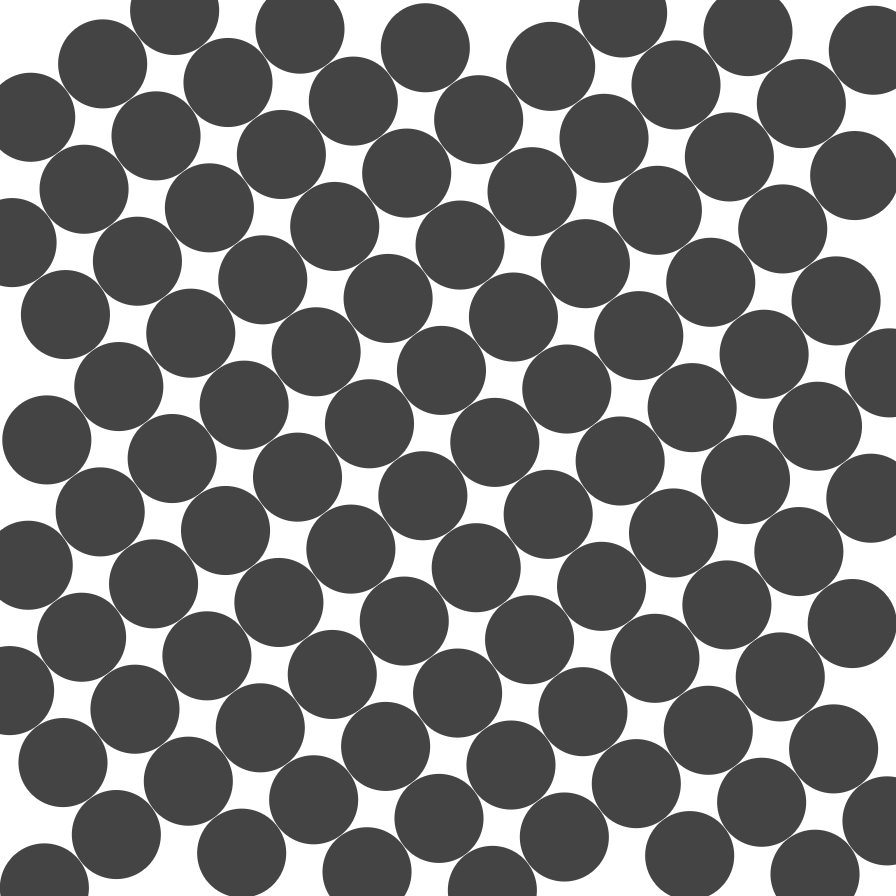
Reproduce this pattern procedurally as a three.js fragment shader.

```glsl
varying vec2 vUv;

const vec3 PAPER = vec3(1.0);
const vec3 INK = vec3(0.267);
const vec2 ANCHOR = vec2(0.4927, 0.5866);
const float SPACING = 0.1;
const float RADIUS = 0.0497;
const float TILT = 0.638;

mat2 rotation(float angle) {
  float c = cos(angle), s = sin(angle);
  return mat2(c, s, -s, c);
}

// Closest point of a tilted square lattice
vec2 nearestCentre(vec2 p, vec2 anchor, float spacing, float tilt) {
  vec2 cell = floor(rotation(-tilt) * (p - anchor) / spacing + 0.5);
  return anchor + rotation(tilt) * cell * spacing;
}

// 1 inside the unit canvas, 0 outside
float insideCanvas(vec2 p) {
  vec2 inside = step(0.0, p) * step(p, vec2(1.0));
  return inside.x * inside.y;
}

float discCoverage(vec2 p, vec2 centre, float radius, float pixel) {
  return clamp(0.5 - (length(p - centre) - radius) / pixel, 0.0, 1.0);
}

void main() {
  float pixel = fwidth(vUv.x);
  vec2 centre = nearestCentre(vUv, ANCHOR, SPACING, TILT);

  // Only discs centred on the canvas are drawn, leaving a ragged border
  float disc = discCoverage(vUv, centre, RADIUS, pixel) * insideCanvas(centre);
  gl_FragColor = vec4(mix(PAPER, INK, disc), 1.0);
}
```
